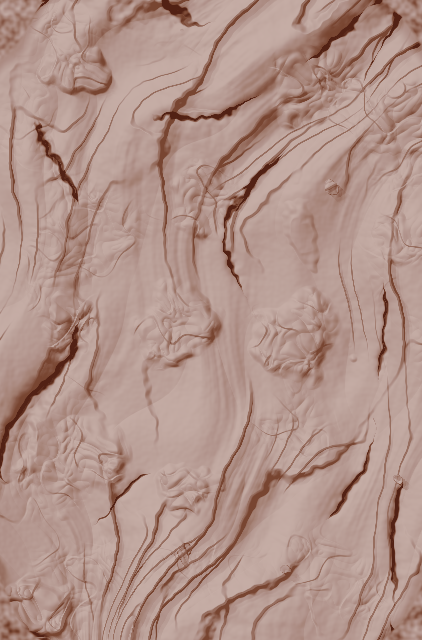
This texture is drawn by a Shadertoy shader. Its source:

```glsl
// Thick clay-pink cream, spread in curved smears with overlapping folds, rough clumps and cracks.
// A warped height field is built from stretched gradient noise, lit from the upper left,
// and the resulting light level is looked up in a ramp of six tones plus a highlight.

const vec3 TONES[7] = vec3[7](
    vec3(0.32, 0.13, 0.08), vec3(0.47, 0.27, 0.19), vec3(0.57, 0.40, 0.34),
    vec3(0.64, 0.50, 0.45), vec3(0.69, 0.57, 0.54), vec3(0.74, 0.64, 0.61),
    vec3(0.81, 0.72, 0.69));
const vec3  LIGHT = vec3(-0.55, 0.50, 0.90);
const float BASE_LEVEL = 4.65;     // ramp position of a flat surface
const float LIGHT_GAIN = 3.6;      // contrast of the shading
const float SMEAR_ANGLE = 1.05;    // main direction of the smears
const float BROAD_HEIGHT = 0.045;
const float FOLD_HEIGHT = 0.024;
const float WRINKLE_HEIGHT = 0.008;
const float FOLD_DROP = 0.11;      // share of a fold taken by its steep lip
const float STREAK_HEIGHT = 0.0042;
const float CLUMP_SPACING = 0.19;
const float CRACK_WIDTH = 0.0075;
const float SLOPE_STEP = 0.0012;

vec2 hash2(vec2 p) {
    vec3 a = fract(vec3(p.xyx) * vec3(0.1031, 0.1030, 0.0973));
    a += dot(a, a.yzx + 33.33);
    return fract((a.xx + a.yz) * a.zy);
}

float cornerSlope(vec2 cell, vec2 offset) {
    float angle = 6.2832 * hash2(cell + 71.0).x;
    return dot(vec2(cos(angle), sin(angle)), offset);
}

// Gradient noise, about -0.6 to 0.6
float noise(vec2 p) {
    vec2 i = floor(p), f = p - i, e = vec2(1.0, 0.0);
    vec2 u = f * f * f * (f * (f * 6.0 - 15.0) + 10.0);
    return mix(mix(cornerSlope(i, f), cornerSlope(i + e.xy, f - e.xy), u.x),
               mix(cornerSlope(i + e.yx, f - e.yx), cornerSlope(i + e.xx, f - e.xx), u.x), u.y);
}

vec2 noise2(vec2 p) { return vec2(noise(p), noise(p + 37.7)); }

// Curved coordinates along and across the smears, which lean back at the lower left
vec2 smearSpace(vec2 p) {
    vec2 q = p + 0.19 * noise2(p * 2.1 + 3.1) + 0.035 * noise2(p * 6.5 + 8.4);
    float y = q.y - 0.35;
    float bent = mix(sqrt(y * y + 0.01), y, smoothstep(0.1, 0.45, q.x));
    float s = sin(SMEAR_ANGLE), c = cos(SMEAR_ANGLE);
    return vec2(c * q.x + s * q.y, s * q.x - c * bent);
}

// Gentle slope that ends in a steep lip
float fold(float v) {
    float f = fract(v);
    return f * (1.0 - smoothstep(1.0 - FOLD_DROP, 1.0, f));
}

// Rounded patches scattered on a jittered grid, 1 inside
float clumpMask(vec2 p) {
    vec2 g = p / CLUMP_SPACING, cell = floor(g);
    float wobble = 0.2 * noise(p * 15.0) + 0.07 * noise(p * 50.0), mask = 0.0;
    for (int k = 0; k < 9; k++) {
        vec2 c = cell + vec2(k % 3 - 1, k / 3 - 1);
        vec2 r = hash2(c + 15.0);
        float radius = mix(0.24, 0.44, r.x) * step(0.45, r.y);
        float d = length(g - c - 0.25 - 0.5 * hash2(c + 4.0)) + wobble;
        mask = max(mask, 1.0 - smoothstep(radius * 0.6, radius + 0.001, d));
    }
    return mask;
}

// x: distance to the nearest ragged crack line, y: how far it is open
vec2 crack(vec2 p, vec2 smear) {
    float ragged = 0.035 * noise(p * 28.0) + 0.016 * noise(p * 80.0);
    float d = abs(noise(smear * vec2(2.3, 4.0) + 21.0) + ragged) / 3.2;
    return vec2(d, smoothstep(0.0, 0.28, noise(p * 4.2 + 9.0) + 0.2 * noise(p * 15.0)));
}

float creamHeight(vec2 p) {
    vec2 smear = smearSpace(p);
    float clump = clumpMask(p);
    float ragged = 0.10 * noise(p * 24.0) + 0.05 * noise(p * 65.0);

    // Overlapping folds with lips to the lower right, and smaller wrinkles between
    float phase = 7.0 * smear.y + 2.6 * noise(smear * vec2(2.0, 4.0) + 5.0);
    float h = FOLD_HEIGHT * fold(phase + ragged) * smoothstep(-0.3, 0.25, noise(p * 4.5 + 50.0));
    phase = 15.0 * smear.y + 2.6 * noise(smear * vec2(4.5, 8.0) + 17.0);
    h += WRINKLE_HEIGHT * fold(phase + 1.5 * ragged) * smoothstep(-0.15, 0.25, noise(p * 6.0 + 31.0));

    // Creased ridges and knife streaks
    h += 0.018 * abs(noise(smear * vec2(3.2, 11.0) + 44.0));
    h += 0.009 * noise(smear * vec2(5.0, 19.0) + 12.0);
    float streaks = noise(smear * vec2(5.0, 42.0)) + 0.35 * noise(smear * vec2(9.0, 95.0));
    h += STREAK_HEIGHT * streaks * smoothstep(-0.2, 0.3, noise(p * 5.0 + 63.0));
    h = h * (1.0 - 0.75 * clump) + BROAD_HEIGHT * noise(smear * vec2(2.4, 6.5));

    // Curled ridges and flakes inside the clumps, faintly in rough patches elsewhere
    vec2 w = p + 0.028 * noise2(p * 19.0);
    float curls = abs(noise(w * 24.0)) + 0.45 * abs(noise(w * 55.0 + 6.0));
    float rough = max(clump, 0.55 * smoothstep(0.08, 0.35, noise(p * 5.5 + 77.0)));
    h += 0.010 * clump + rough * (0.015 * curls + 0.005 * fold(2.2 * noise(w * 15.0 + 2.0)));

    // Lips sinking into cracks, then grain
    vec2 k = crack(p, smear);
    h -= 0.016 * k.y * exp(-k.x / 0.010);
    return h + 0.0004 * noise(p * 120.0);
}

void mainImage(out vec4 fragColor, in vec2 fragCoord) {
    vec2 p = fragCoord / iResolution.y;
    vec2 centred = abs(2.0 * fragCoord / iResolution.xy - 1.0);

    // Diffuse light
    float h = creamHeight(p);
    vec2 slope = vec2(creamHeight(p + vec2(SLOPE_STEP, 0.0)),
                      creamHeight(p + vec2(0.0, SLOPE_STEP))) - h;
    vec3 normal = normalize(vec3(-slope / SLOPE_STEP, 1.0));
    vec3 light = normalize(LIGHT);
    float level = BASE_LEVEL + LIGHT_GAIN * (max(dot(normal, light), 0.12) - light.z);

    // Soft cast shadow
    float rise = 0.0;
    for (int i = 1; i <= 4; i++) {
        float t = 0.007 * float(i);
        rise = max(rise, (creamHeight(p + normalize(LIGHT.xy) * t) - h) / t);
    }
    level -= 1.3 * smoothstep(0.35, 1.2, rise);

    // Dark open cracks
    vec2 k = crack(p, smearSpace(p));
    float width = CRACK_WIDTH * k.y + 0.0001;
    level -= 3.8 * smoothstep(0.0, 0.3, k.y) * (1.0 - smoothstep(width * 0.4, width, k.x));

    // Gritty bare ground in the corners, with a shaded rim
    float ground = centred.x + centred.y - 1.80 + 0.09 * noise(p * 13.0);
    float grit = 3.1 + 2.6 * noise(p * 38.0) + 2.4 * noise(p * 110.0);
    level -= 1.6 * smoothstep(-0.06, 0.0, ground);
    level = mix(level, grit, smoothstep(0.0, 0.025, ground));

    // Tone ramp
    level = clamp(level, 0.0, 5.999);
    int tone = int(level);
    fragColor = vec4(mix(TONES[tone], TONES[tone + 1], fract(level)), 1.0);
}
```
